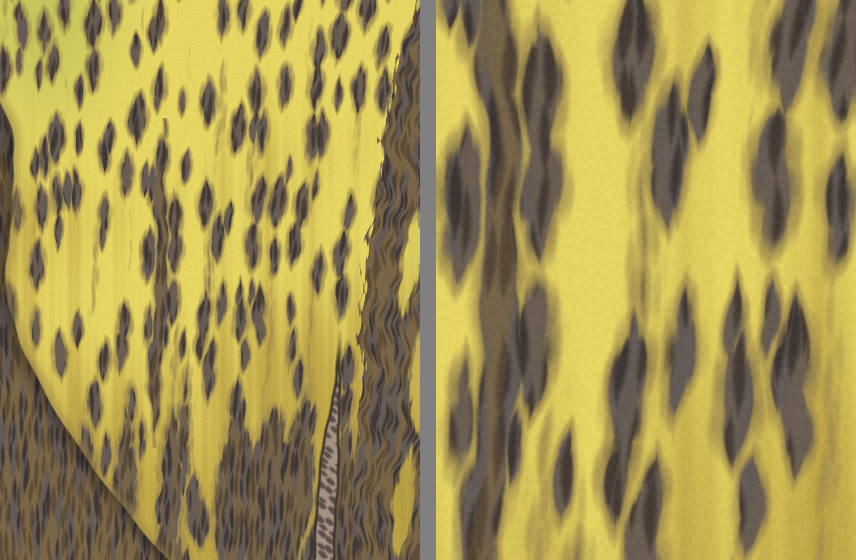
Left: the whole. Right: its middle third, enlarged.
Reproduce this texture procedurally as a Shadertoy shader.

```glsl
// A yellowing leaf with dark, spindle-shaped flecks and decayed, fibrous margins.
// Stretched cellular noise makes the flecks, rot and fibres; curves in y bound
// the blade, the brown fold on the right and the pale gap beside it.

vec3 hash3(vec2 cell) {
    vec3 h = fract(cell.xyx * vec3(0.1031, 0.1030, 0.0973));
    h += dot(h, h.yxz + 33.33);
    return fract((h.xxy + h.yzz) * h.zyx);
}

// Signed distance to scattered upright spindles, one per filled unit cell.
float spindles(vec2 p, float fill, float grow) {
    vec2 base = floor(p);
    float nearest = 1.0;
    for (int j = -1; j <= 1; j++)
    for (int i = -1; i <= 1; i++) {
        vec2 cell = base + vec2(i, j);
        vec3 h = hash3(cell + 71.0);
        if (hash3(cell + 19.0).x > fill) continue;
        vec2 r = p - cell - 0.1 - 0.8 * h.xy;
        float radius = 0.17 + 0.17 * h.z + grow;
        nearest = min(nearest, abs(r.x) + 1.5 * r.y * r.y - radius);
    }
    return nearest;
}

// Small sideways bends shared by all the fibres.
float sway(vec2 p) {
    return 0.5 * sin(17.0 * p.y + 9.0 * p.x)
         + 0.3 * sin(41.0 * p.y - 23.0 * p.x)
         + 0.2 * sin(97.0 * p.y + 61.0 * p.x);
}

// Dead tissue: dark fibres with brown and grey streaks.
vec3 deadTissue(vec2 p, float brownness) {
    float coarse = spindles(p * vec2(42.0, 8.0) + 5.0, 1.0, 0.0);
    float fine = spindles(p * vec2(95.0, 21.0) + 40.0, 0.9, 0.0);
    vec3 col = mix(vec3(0.24, 0.21, 0.20), vec3(0.42, 0.38, 0.36),
                   smoothstep(-0.15, 0.30, fine) * 0.85);
    vec3 brown = mix(vec3(0.40, 0.32, 0.22), vec3(0.50, 0.41, 0.25),
                     smoothstep(-0.1, 0.3, fine));
    return mix(col, brown, brownness * smoothstep(-0.06, 0.16, coarse));
}

// Living blade: light yellow, duller low down, with faint veins.
vec3 blade(vec2 p) {
    float veins = 0.5 * sin(p.x * 74.0 + sin(p.y * 3.0))
                + 0.3 * sin(p.x * 163.0 + 2.0) + 0.2 * sin(p.x * 391.0);
    float cloud = sin(p.x * 9.0 + 1.0 + 2.0 * sin(p.y * 5.0)) * sin(p.y * 8.0 + p.x * 4.0);
    float light = 0.35 + 0.65 * p.y + 0.16 * veins + 0.18 * cloud;
    vec3 col = mix(vec3(0.74, 0.64, 0.27), vec3(0.90, 0.84, 0.39),
                   smoothstep(0.25, 0.85, light));
    float green = smoothstep(0.35, 0.0, length((p - vec2(0.08, 1.0)) * vec2(1.6, 1.0)));
    return mix(col, vec3(0.66, 0.72, 0.33), 0.55 * green);
}

void mainImage(out vec4 fragColor, in vec2 fragCoord) {
    vec2 p = fragCoord / iResolution.y;
    p.x *= 0.75 * iResolution.y / iResolution.x;
    float bend = sway(p);

    // Fibre space leans right towards the right-hand side.
    vec2 q = p + vec2(0.004 * bend - 0.16 * p.x * (p.y - 0.5), 0.0);
    float ragged = spindles(q * vec2(120.0, 28.0), 1.0, 0.0);

    // Flecks and the long rot streaks that merge near the bottom.
    float fleck = spindles(q * vec2(24.0, 10.0) + 3.0, 0.62, 0.0);
    fleck = min(fleck, spindles(q * vec2(38.0, 14.0) + 57.0, 0.16, 0.0)) + 0.12 * ragged;
    float low = smoothstep(0.48, 0.0, p.y);
    float corner = smoothstep(0.20, 0.05, length((p - vec2(0.49, 0.08)) * vec2(1.3, 0.8)));
    float rot = spindles(q * vec2(15.0, 2.7) + 11.0, 0.75,
                         -0.34 + 0.52 * low + 0.45 * corner) + 0.15 * ragged;
    float streak = abs(q.x - 0.285 + 0.015 * (p.y - 0.5) + 0.004 * bend)
                 - 0.011 * smoothstep(0.79, 0.62, p.y) * smoothstep(0.20, 0.32, p.y);
    streak = mix(1.0, streak * 30.0 + 0.1 * ragged, step(0.2, p.y) * step(p.y, 0.79));
    float damage = min(fleck, min(rot, streak));

    vec3 fresh = blade(p);
    vec3 col = mix(fresh, vec3(0.61, 0.53, 0.30), 0.8 * smoothstep(0.24, 0.03, damage));
    float brownness = 0.2 + 0.45 * smoothstep(0.1, -0.25, min(rot, streak));
    col = mix(col, deadTissue(q, brownness), smoothstep(0.06, -0.06, damage));

    // Pale litter showing through the gap, with a dark lip.
    float gapWidth = 0.016 * smoothstep(0.38, 0.12, p.y);
    float gap = abs(p.x - 0.577 - 0.075 * p.y + 0.003 * bend) - gapWidth;
    col = mix(col, vec3(0.25, 0.21, 0.18),
              smoothstep(0.006, 0.001, gap) * smoothstep(0.42, 0.34, p.y));
    vec3 litter = mix(vec3(0.36, 0.31, 0.28), vec3(0.64, 0.57, 0.51),
                      smoothstep(-0.15, 0.25, spindles(p.yx * vec2(55.0, 25.0) + p.x * 30.0, 1.0, 0.0)));
    col = mix(col, litter, smoothstep(0.001, -0.003, gap) * step(0.001, gapWidth));

    // Decayed fold on the right, broken by yellow islands.
    float fold = p.x - 0.637 - 0.105 * pow(p.y, 2.5) + 0.010 * bend + 0.015 * ragged;
    float island = spindles(q * vec2(14.0, 4.0) + 23.0, 0.5, 0.05) + 0.12 * ragged;
    vec3 foldColor = mix(deadTissue(q + vec2(0.012 * bend, 0.0), 0.75), fresh * 0.95,
                         smoothstep(0.05, -0.08, island) * smoothstep(0.035, 0.06, fold));
    col = mix(col, foldColor, smoothstep(-0.002, 0.003, fold));

    // Curved left margin over older, shaded tissue.
    float margin = 0.012 + 0.29 * pow(max(0.0, 1.0 - 2.0 * p.y), 1.6)
                 + 0.012 * smoothstep(0.5, 0.7, p.y) - 0.045 * smoothstep(0.76, 0.88, p.y);
    float inside = p.x - margin + 0.004 * bend;
    col = mix(col, vec3(0.58, 0.49, 0.27), 0.5 * smoothstep(0.025, 0.0, inside));
    vec3 under = deadTissue(q + 0.37, 0.8) * mix(0.72, 1.0, smoothstep(0.0, -0.04, inside));
    col = mix(under, col, smoothstep(-0.003, 0.002, inside));

    // Fine surface grain.
    col += 0.025 * (hash3(floor(p * 420.0)).x - 0.5);
    fragColor = vec4(clamp(col, 0.0, 1.0), 1.0);
}
```
